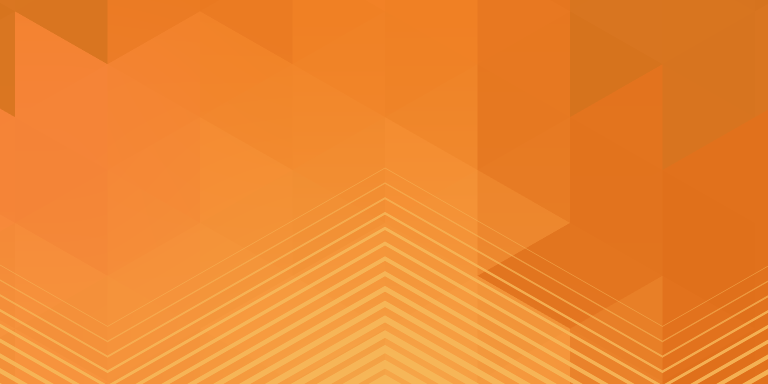
Reproduce this background procedurally as a Shadertoy shader.

```glsl
#define CENTER_X 1.0026
#define COLUMN_W 0.2409
#define CELL_H 0.2755
#define VERTEX_Y 0.695
#define APEX_Y 0.5625
#define CHEVRON_HALF 0.7225
#define CHEVRON_SLOPE 0.571
#define LINE_GAP 0.0393
#define LINE_HALF 0.0012
#define LINE_GROWTH 0.0008

const vec3 AMBER = vec3(0.940, 0.500, 0.140);
const vec3 PEACH = vec3(0.960, 0.595, 0.235);
const vec3 ROSE = vec3(0.965, 0.515, 0.225);
const vec3 RUST = vec3(0.883, 0.443, 0.110);
const vec3 BRONZE = vec3(0.842, 0.457, 0.122);
const vec3 GOLD = vec3(0.965, 0.720, 0.350);

float hash(vec2 p) {
    return fract(sin(dot(p, vec2(41.3, 289.1))) * 4375.5);
}

// Warm light that grows downward, rosier toward the left
vec3 litColor(vec2 p) {
    vec3 c = mix(AMBER, PEACH, smoothstep(1.05, 0.15, p.y));
    float rosy = smoothstep(0.75, 0.15, p.x) * smoothstep(1.1, 0.75, p.y);
    return mix(c, ROSE, rosy * mix(0.3, 0.85, smoothstep(0.15, 0.55, p.y)));
}

// Shadow strength on the right-hand columns
float shadowAmount(int column, int row) {
    if (column < 1) return 0.0;
    if (column == 1) {
        if (row == -2) return 0.35;
        if (row < -3) return 0.1;
        return row == -3 ? 0.85 : 0.65;
    }
    if (column == 2) return row < -3 ? 0.6 : 0.9;
    return 1.0;
}

// Triangular mosaic with vertical edges
vec3 mosaic(vec2 p) {
    float x = (p.x - CENTER_X) / COLUMN_W;
    float v = (p.y - VERTEX_Y) / CELL_H;
    int column = int(floor(x));
    int row = int(floor(v + 0.5 * x) + floor(v - 0.5 * x)) + 1;
    vec2 cell = vec2(float(column), float(row));
    vec2 middle = vec2(CENTER_X + (cell.x + 0.5) * COLUMN_W,
                       VERTEX_Y + 0.5 * cell.y * CELL_H);

    vec3 c = litColor(mix(middle, p, 0.5));
    c = mix(c, RUST, shadowAmount(column, row));
    int level = row + (column & 1);
    bool bronze = (column >= 2 && level >= 1) || (column <= -4 && level >= 2);
    if (bronze) c = mix(c, BRONZE, 0.92);
    else if (column < -1 && row >= 2) c = mix(c, RUST, 0.4);
    return c + (hash(cell) - 0.5) * 0.016;
}

void mainImage(out vec4 fragColor, in vec2 fragCoord) {
    float pixel = 1.0 / iResolution.y;
    vec2 p = fragCoord * pixel;

    // Supersampled facets
    vec3 color = vec3(0.0);
    for (int i = 0; i < 4; i++) {
        vec2 offset = vec2(float(i & 1), float(i >> 1)) * 0.5 - 0.25;
        color += 0.25 * mosaic(p + offset * pixel);
    }

    // Glow at the foot of the central peak
    vec2 g = (p - vec2(CENTER_X, 0.0)) / vec2(0.28, 0.16);
    color = mix(color, GOLD, 0.4 * exp(-dot(g, g)));

    // Chevron lines that thicken downward
    float x = p.x - CENTER_X;
    float period = 2.0 * CHEVRON_HALF;
    float fold = abs(x - period * round(x / period));
    float depth = APEX_Y - CHEVRON_SLOPE * fold - p.y;
    float n = max(round(depth / LINE_GAP), 0.0);
    float halfWidth = LINE_HALF + LINE_GROWTH * n;
    float edge = abs(depth - n * LINE_GAP) - halfWidth;
    float line = 1.0 - smoothstep(-0.6 * pixel, 0.6 * pixel, edge);
    float strength = mix(0.5, 0.9, smoothstep(0.0, 4.0, n));
    color = mix(color, GOLD, line * strength);

    fragColor = vec4(color, 1.0);
}
```
